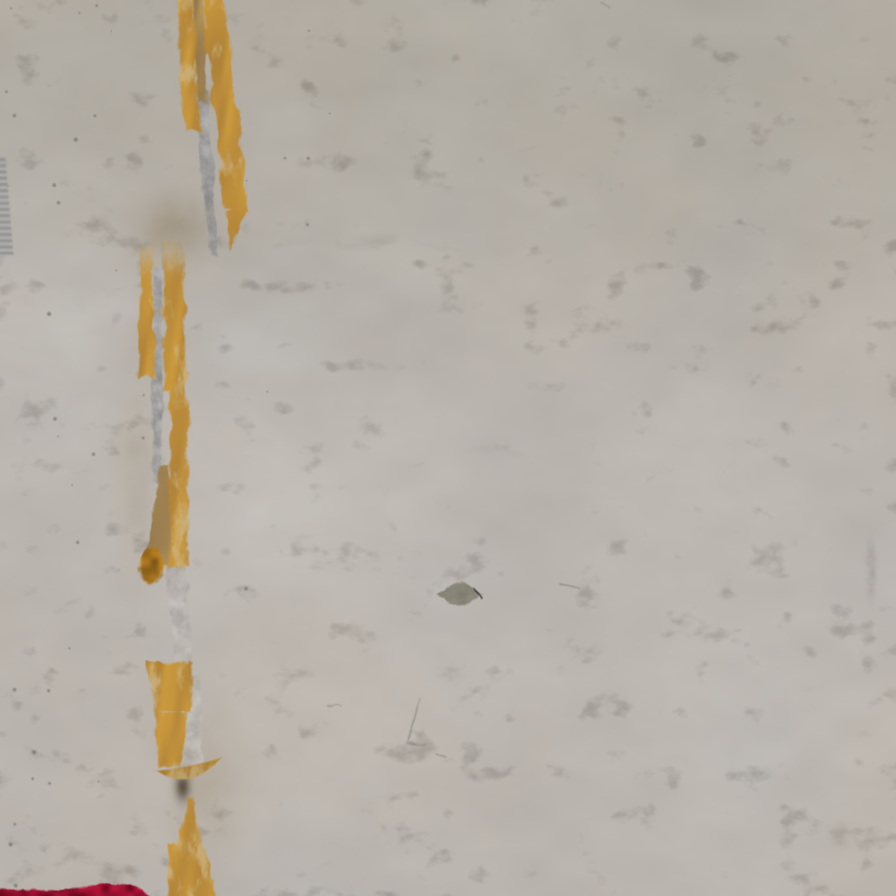
Give the GLSL for this texture, as a WebGL 2 fragment shader.

```glsl
#version 300 es
precision highp float;
// Weathered concrete wall with a seam of torn ochre tape, a chip and small scars.
uniform vec2 u_resolution;
out vec4 fragColor;

float hash(vec2 p) { return fract(sin(dot(p, vec2(127.1, 311.7))) * 43758.5); }

float noise(vec2 p) {
  vec2 i = floor(p), f = fract(p), e = vec2(0, 1);
  f = f * f * (3. - 2. * f);
  return mix(mix(hash(i), hash(i + e.yx), f.x), mix(hash(i + e), hash(i + e.yy), f.x), f.y);
}

float fbm(vec2 p) {
  float sum = 0., amp = .5;
  for (int i = 0; i < 4; i++) {
    sum += amp * noise(p);
    p = mat2(1.6, 1.2, -1.2, 1.6) * p + 7.3;
    amp *= .5;
  }
  return sum;
}

float fill(float d) { return 1. - smoothstep(-.002, .002, d); }

// Soft ellipse: centre in xy, radii in zw
float spot(vec2 p, vec4 s) { vec2 q = (p - s.xy) / s.zw; return exp(-dot(q, q)); }

// Tapered strip from s.xy down to s.zw with half widths a and b
float strip(vec2 p, vec4 s, float a, float b) {
  float t = clamp((s.y - p.y) / (s.y - s.w), 0., 1.);
  return max(abs(p.x - mix(s.x, s.z, t)) - mix(a, b, t), max(p.y - s.y, s.w - p.y));
}

// Thin broken line from s.xy to s.zw
float scratch(vec2 p, vec4 s) {
  vec2 d = s.zw - s.xy, q = p - s.xy + .004 * (noise(p * 90.) - .5);
  float line = fill(length(q - d * clamp(dot(q, d) / dot(d, d), 0., 1.)) - .0008);
  return line * (.4 + .8 * noise(p * 130.));
}

// One pit per cell, kept with the given chance
float pits(vec2 p, float chance) {
  vec2 id = floor(p * 42.), c = id + .25 + .5 * vec2(hash(id + 3.1), hash(id + 8.7));
  return step(hash(id), chance) * fill(length(p - c / 42.) - .0003 - .0018 * hash(id + 5.5));
}

vec3 wall(vec2 p) {
  vec3 c = mix(vec3(.733, .713, .689), vec3(.692, .672, .637), smoothstep(.45, 1., p.y + .1 * p.x - .05));
  c += .052 * (fbm(p * vec2(5, 8)) - .47) + .03 * (fbm(p * vec2(22, 32)) - .47);
  c += vec3(.015, 0, -.018) * (fbm(p * 6. + 20.) - .4);
  // Small dark smudges
  c -= .09 * smoothstep(.6, .85, fbm(p * vec2(32, 44) + 5.));
  // Pale bluish washes
  float wash = spot(p, vec4(.33, .42, .07, .06)) + spot(p, vec4(.29, .61, .06, .05))
    + spot(p, vec4(.32, .86, .035, .025)) + spot(p, vec4(.09, .64, .07, .08));
  c += vec3(.035, .048, .06) * wash * fbm(p * vec2(12, 35));
  // Broken casting lines and grime
  float wave = .03 * (fbm(vec2(p.x * 14., 2)) - .5), gaps = smoothstep(.35, .7, fbm(p * vec2(24, 60)));
  c -= gaps * (.04 * spot(p, vec4(.42, .725 + wave, .16, .008)) + .03 * spot(p, vec4(.66, .503 + wave, .12, .005)));
  float grime = spot(p, vec4(.195, .745, .035, .03)) + .5 * spot(p, vec4(.155, .47, .025, .1))
    + .45 * spot(p, vec4(.23, .12, .04, .08));
  c -= vec3(.07, .09, .13) * grime * (.5 + fbm(p * 40.));
  float chance = .12 * smoothstep(.2, .1, p.x) + .14 * spot(p, vec4(.31, .7, .05, .25));
  return mix(c, vec3(.42), .7 * pits(p, chance));
}

void main() {
  vec2 p = gl_FragCoord.xy / u_resolution;
  vec3 col = wall(p);
  float rag = .011 * (fbm(p * vec2(80, 55)) - .47), grain = fbm(p * 95.);
  float wrinkle = noise(vec2(p.x * 110. - p.y * 14., p.y * 15.));

  // Exposed mortar and white filler
  float mortar = min(strip(p, vec4(.224, .9, .239, .715), .008, .004), strip(p, vec4(.175, .7, .175, .46), .006, .006));
  col = mix(col, mix(vec3(.46), vec3(.77), grain), .8 * fill(mortar + rag));
  float filler = min(strip(p, vec4(.196, .37, .206, .245), .012, .01), strip(p, vec4(.214, .25, .215, .15), .007, .012));
  col = mix(col, mix(vec3(.6, .58, .56), vec3(.86, .84, .82), grain), .75 * fill(filler + rag));
  col = mix(col, vec3(.29, .24, .19), .8 * spot(p, vec4(.204, .122, .008, .015)));

  // Dull stained tape below bright strips
  float dull = min(strip(p, vec4(.221, 1.01, .225, .885), .008, .006), strip(p, vec4(.183, .48, .179, .37), .004, .017));
  col = mix(col, mix(vec3(.55, .44, .27), vec3(.74, .59, .31), wrinkle), .9 * fill(dull + rag));
  float tape = strip(p, vec4(.206, 1.01, .215, .853), .009, .009);
  tape = min(tape, strip(p, vec4(.236, 1.01, .257, .83), .012, .013));
  tape = min(tape, strip(p, vec4(.257, .84, .262, .765), .012, .013));
  tape = min(tape, strip(p, vec4(.262, .767, .257, .72), .012, .002));
  tape = min(tape, strip(p, vec4(.163, .725, .164, .578), .007, .009));
  tape = min(tape, strip(p, vec4(.193, .73, .196, .565), .011, .012));
  tape = min(tape, strip(p, vec4(.199, .57, .2, .368), .009, .011));
  tape = min(tape, strip(p, vec4(.19, .261, .193, .205), .025, .02));
  tape = min(tape, strip(p, vec4(.191, .206, .19, .145), .018, .011));
  tape = min(tape, strip(p, vec4(.212, .11, .217, -.01), .003, .029));
  tape = min(tape, strip(p, vec4(.197, .058, .198, -.01), .01, .011));
  vec3 ochre = mix(vec3(.67, .49, .2), vec3(.8, .6, .22), wrinkle);
  ochre = mix(ochre, vec3(.8, .7, .5), .8 * smoothstep(.48, .75, fbm(p * vec2(75, 38))));
  float fade = 1. - .75 * smoothstep(.685, .725, p.y) * step(p.x, .215) * step(p.y, .8);
  col = mix(col, ochre, .95 * fade * fill(tape + rag));

  // Curled end and sagging flap
  float curl = length((p - vec2(.169, .367)) * vec2(1, .72)) - .0135;
  col = mix(col, mix(vec3(.48, .33, .1), vec3(.76, .53, .13), noise(p * 110.)), fill(curl + rag));
  vec2 f = p - vec2(.211, .138);
  float flap = abs(f.y - 7. * f.x * f.x - .2 * f.x) - .007 + 5.5 * f.x * f.x;
  col = mix(col, ochre * .94, fill(flap));

  // Chip with a dark right rim
  vec2 q = p - vec2(.513, .337);
  float chip = max(abs(q.x) * .55 + abs(q.y) - .0145, abs(q.y) - .011);
  col = mix(col, vec3(.47, .46, .41) + .12 * grain, fill(chip + rag));
  col = mix(col, vec3(.18), scratch(p, vec4(.53, .344, .537, .332)));

  // Scratches and stains
  float scar = scratch(p, vec4(.468, .219, .455, .175)) + scratch(p, vec4(.455, .172, .474, .169))
    + scratch(p, vec4(.368, .214, .379, .211)) + scratch(p, vec4(.487, .158, .498, .156))
    + scratch(p, vec4(.672, .998, .68, .992)) + scratch(p, vec4(.625, .348, .646, .343));
  col = mix(col, vec3(.43), .6 * min(scar, 1.));
  float stain = spot(p, vec4(.938, .068, .008, .01)) + spot(p, vec4(.972, .365, .005, .025))
    + spot(p, vec4(.958, .149, .004, .004));
  col -= .2 * stain * grain;

  // Wire mesh at the left edge, red cloth in the lower corner
  float mesh = strip(p, vec4(0, .825, .003, .715), .006, .012);
  col = mix(col, vec3(.6) + .06 * sin(p.y * 900.), .7 * fill(mesh));
  float hem = .006 + .008 * smoothstep(.06, .13, p.x) - .02 * smoothstep(.145, .178, p.x);
  col = mix(col, mix(vec3(.42, .03, .12), vec3(.75, .1, .24), noise(p * 110.)), fill(p.y - hem + rag));
  fragColor = vec4(col, 1);
}
```
